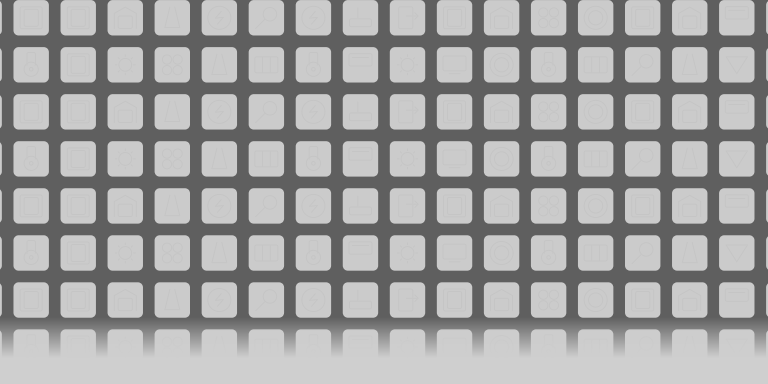
Reproduce this pattern procedurally as a Shadertoy shader.

```glsl
const float PERIOD = 0.1225;
const float TILE_HALF = 0.0461;
const float CORNER = 0.0135;
const vec2 FIRST_CENTRE = vec2(0.0812, 0.9537);
const vec3 GAP_COLOUR = vec3(0.373);
const vec3 TILE_COLOUR = vec3(0.798);
const vec3 LINE_COLOUR = vec3(0.772);
const vec3 FLOOR_COLOUR = vec3(0.81);

// Icon kind for each column, on even and odd rows
const int EVEN_ICONS[16] = int[16](0, 0, 10, 12, 7, 6, 7, 8, 9, 0, 10, 11, 5, 0, 10, 2);
const int ODD_ICONS[16] = int[16](1, 0, 3, 11, 12, 13, 1, 2, 3, 4, 5, 1, 13, 6, 12, 14);

float roundBox(vec2 p, vec2 halfSize, float radius) {
    vec2 q = abs(p) - halfSize + radius;
    return length(max(q, 0.0)) + min(max(q.x, q.y), 0.0) - radius;
}

float segment(vec2 p, vec2 a, vec2 b) {
    vec2 ab = b - a;
    return length(p - a - ab * clamp(dot(p - a, ab) / dot(ab, ab), 0.0, 1.0));
}

float ring(vec2 p, float radius) {
    return abs(length(p) - radius);
}

float frame(vec2 p, vec2 halfSize) {
    return abs(roundBox(p, halfSize, 0.1));
}

float coverage(float d, float pixel) {
    return clamp(0.5 - d / pixel, 0.0, 1.0);
}

// Distance to the strokes of an icon; the tile spans -1 to 1
float iconStroke(vec2 p, int kind) {
    vec2 m = vec2(abs(p.x), p.y);
    if (kind == 0) // nested frames
        return min(frame(p, vec2(0.62)), frame(p, vec2(0.4, 0.48)));
    if (kind == 1) { // padlock
        float shackle = max(frame(p - vec2(0.0, 0.3), vec2(0.24, 0.4)), -p.y);
        return min(min(ring(p + vec2(0.0, 0.25), 0.4), shackle), ring(p + vec2(0.0, 0.25), 0.1));
    }
    if (kind == 2) // card
        return min(frame(p - vec2(0.0, 0.28), vec2(0.65, 0.35)),
                   segment(p, vec2(-0.45, 0.42), vec2(0.45, 0.42)));
    if (kind == 3) { // cog
        float turn = 0.7854;
        float angle = atan(p.y, p.x);
        angle -= turn * round(angle / turn);
        vec2 q = length(p) * vec2(cos(angle), sin(angle));
        return min(ring(p, 0.36), segment(q, vec2(0.48, 0.0), vec2(0.56, 0.0)));
    }
    if (kind == 4) // monitor
        return min(frame(p - vec2(0.0, 0.08), vec2(0.65, 0.42)),
                   segment(p, vec2(-0.3, -0.5), vec2(0.3, -0.5)));
    if (kind == 5) // dial
        return min(ring(p, 0.65), ring(p, 0.4));
    if (kind == 6) // lens with handle
        return min(ring(p - vec2(0.2), 0.38), segment(p, vec2(-0.08), vec2(-0.6)));
    if (kind == 7) { // bolt in a circle
        float bolt = min(segment(p, vec2(0.1, 0.35), vec2(-0.22, -0.02)),
                         segment(p, vec2(-0.22, -0.02), vec2(0.22, 0.02)));
        return min(ring(p, 0.65), min(bolt, segment(p, vec2(0.22, 0.02), vec2(-0.1, -0.35))));
    }
    if (kind == 8) // router
        return min(frame(p + vec2(0.0, 0.28), vec2(0.62, 0.22)),
                   segment(p, vec2(-0.15, -0.06), vec2(-0.15, 0.55)));
    if (kind == 9) { // door and arrow
        float arrow = min(segment(p, vec2(-0.05, 0.1), vec2(0.6, 0.1)),
                          segment(vec2(p.x, abs(p.y - 0.1)), vec2(0.6, 0.0), vec2(0.42, 0.18)));
        return min(frame(p + vec2(0.1, 0.0), vec2(0.4, 0.62)), arrow);
    }
    if (kind == 10) { // garage
        float roof = segment(m, vec2(0.0, 0.6), vec2(0.62, 0.25));
        float wall = segment(m, vec2(0.62, 0.25), vec2(0.62, -0.6));
        return min(min(roof, wall), frame(p + vec2(0.0, 0.25), vec2(0.4, 0.35)));
    }
    if (kind == 11) // clover
        return ring(abs(p) - 0.3, 0.26);
    if (kind == 12) // flask
        return min(segment(m, vec2(0.14, 0.6), vec2(0.42, -0.55)),
                   segment(m, vec2(0.0, -0.55), vec2(0.42, -0.55)));
    if (kind == 13) // folded map
        return min(frame(p, vec2(0.65, 0.45)), segment(m, vec2(0.22, -0.45), vec2(0.22, 0.45)));
    // funnel
    return min(segment(m, vec2(0.0, 0.45), vec2(0.6, 0.45)),
               segment(m, vec2(0.6, 0.45), vec2(0.0, -0.5)));
}

void mainImage(out vec4 fragColor, in vec2 fragCoord) {
    vec2 uv = fragCoord / iResolution.y;
    float pixel = 1.0 / iResolution.y;

    // Tile grid, counted from the top left
    vec2 grid = (uv - FIRST_CENTRE) / PERIOD;
    vec2 cell = round(grid);
    vec2 local = (grid - cell) * PERIOD;
    int column = int(mod(cell.x, 16.0));
    int kind = mod(cell.y, 2.0) < 0.5 ? EVEN_ICONS[column] : ODD_ICONS[column];

    // Faint icon on each tile
    float stroke = iconStroke(local / TILE_HALF, kind) - 0.03;
    vec3 tile = mix(TILE_COLOUR, LINE_COLOUR, coverage(stroke, pixel / TILE_HALF));
    float tileEdge = roundBox(local, vec2(TILE_HALF), CORNER);
    vec3 colour = mix(GAP_COLOUR, tile, coverage(tileEdge, pixel));

    // Fade into the plain floor
    float fade = 1.0 - clamp((uv.y - 0.068) / 0.106, 0.0, 1.0);
    fragColor = vec4(mix(colour, FLOOR_COLOUR, fade), 1.0);
}
```
